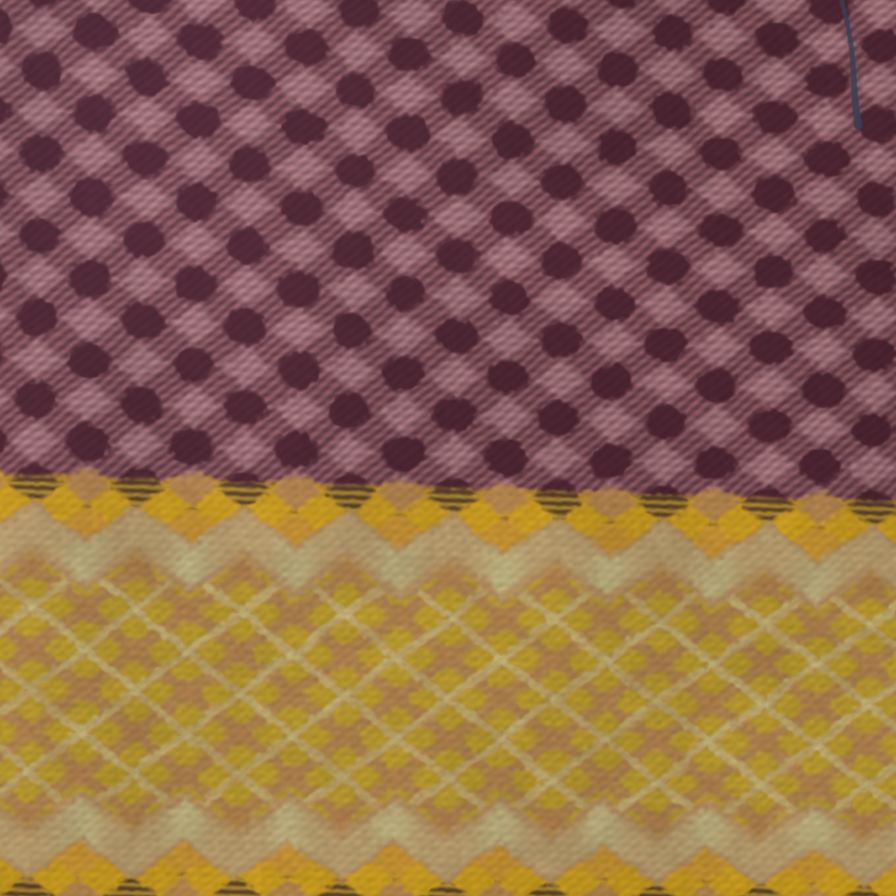
Give the GLSL for this texture, as a Shadertoy shader.

```glsl
// Woven cloth: a diagonal mauve gingham with dark round spots above a yellow
// border of zigzags and a diamond lattice. Both share one slightly skewed grid
// whose diagonals (u, w) give the bands; noise adds fuzz, wear and shading.

const float TAU = 6.28318;

float hash(vec2 p) {
    p = fract(p * vec2(0.1031, 0.1137));
    p += dot(p, p.yx + 33.33);
    return fract((p.x + p.y) * p.x * 7.31);
}

float noise(vec2 p) {
    vec2 i = floor(p), f = fract(p);
    f = f * f * (3.0 - 2.0 * f);
    return mix(mix(hash(i), hash(i + vec2(1, 0)), f.x),
               mix(hash(i + vec2(0, 1)), hash(i + vec2(1, 1)), f.x), f.y);
}

// 1 inside a limit, 0 outside, with a soft edge
float inside(float d, float limit, float soft) {
    return 1.0 - smoothstep(limit - soft, limit + soft, d);
}

// Signed offsets to the nearest whole diagonals
vec2 nearest(vec2 diag) { return fract(diag + 0.5) - 0.5; }

vec3 gingham(vec2 diag, float twill, float weft) {
    vec2 a = nearest(diag);
    float bandU = inside(abs(a.x), 0.25, 0.09);
    float bandW = inside(abs(a.y), 0.25, 0.09);
    float band = max(bandU, bandW);
    vec3 col = mix(vec3(0.59, 0.415, 0.44), vec3(0.46, 0.285, 0.32), band);
    // Stitches, strongest on the single bands
    col *= 1.0 + (0.09 + 0.07 * band) * twill + 0.05 * weft;
    // Round spots where bands cross
    vec2 spot = vec2(a.x + a.y, a.x - a.y) * vec2(2.5, 2.25);
    vec3 dark = vec3(0.295, 0.14, 0.19) * (1.0 + 0.04 * twill);
    return mix(col, dark, inside(length(spot), 1.0, 0.17));
}

// Outer trim: yellow lumps, tan points and hatched olive gaps
vec3 trim(vec2 diag, float depth, float hatch) {
    vec2 a = abs(nearest(diag));
    float bandU = inside(a.x, 0.26, 0.06);
    float bandW = inside(a.y, 0.26, 0.06);
    vec3 col = mix(vec3(0.68, 0.50, 0.29), vec3(0.76, 0.59, 0.12), max(bandU, bandW));
    vec3 olive = mix(vec3(0.36, 0.26, 0.14), vec3(0.62, 0.49, 0.19), 0.5 + 0.5 * hatch);
    vec3 crossing = mix(olive, vec3(0.74, 0.55, 0.19), smoothstep(0.72, 0.82, depth));
    return mix(col, crossing, bandU * bandW);
}

// Diamond lattice: four yellow lumps about a tan centre, pale outlines
vec3 lattice(vec2 diag, float wear) {
    vec2 a = abs(nearest(diag));
    vec2 lump = abs(a - 0.27);
    float round4 = pow(dot(lump * lump * lump, vec2(1)), 1.0 / 3.0);
    vec3 col = mix(vec3(0.65, 0.49, 0.29), vec3(0.69, 0.575, 0.17),
                   inside(round4, 0.18, 0.06));
    col = mix(col, vec3(0.66, 0.47, 0.28), 0.6 * inside(max(a.x, a.y), 0.13, 0.08));
    // Outlines gain strength where they cross
    vec2 line = smoothstep(vec2(0.39), vec2(0.48), a);
    float pale = max(line.x, line.y) * (0.5 + 0.35 * wear) + 0.3 * line.x * line.y;
    return mix(col, vec3(0.73, 0.67, 0.44), min(pale, 1.0));
}

void mainImage(out vec4 fragColor, in vec2 fragCoord) {
    vec2 p = fragCoord / iResolution.xy;
    p.y = 1.0 - p.y; // measured downward from the top edge
    float cloud = noise(p * 7.0);
    float fuzz = noise(p * 170.0);
    float wear = noise(p * 38.0 + 9.0);

    // Skewed grid: whole rows and columns plus half-step rows between
    float base = 0.4915 + 0.032 * p.x;
    float pitch = 0.0924 - (p.y < base ? 0.007 : 0.004) * p.x;
    vec2 grid = vec2((p.x - 0.0977 + 0.02 * (p.y - 0.495)) / 0.1169,
                     (p.y - base) / pitch);
    grid += 0.05 * (vec2(noise(p * 30.0), noise(p * 30.0 + 50.0)) - 0.5);
    grid += 0.05 * (vec2(fuzz, noise(p * 170.0 + 31.0)) - 0.5);
    vec2 diag = vec2(grid.x + grid.y, grid.x - grid.y);

    // Thread directions
    float twill = sin(TAU * (p.x * 68.0 + p.y * 85.0) + 2.0 * wear);
    float weft = sin(TAU * (p.y - 0.03 * p.x) * 108.0 + fuzz);
    vec3 col = gingham(diag, twill, weft);

    // Border, mirrored about its middle row
    float depth = 3.0 - abs(grid.y - 3.0);
    float rise = abs(fract(grid.x) - 0.5) * 2.0;
    float zig = depth - 1.0 - 0.47 * rise;
    vec3 border = mix(trim(diag, depth, weft), lattice(diag, wear), step(0.0, zig));
    // Zigzag stripe: tan flanks around a pale, greenish core
    border = mix(border, vec3(0.67, 0.53, 0.35), inside(abs(zig - 0.03), 0.32, 0.06));
    vec3 paleCore = mix(vec3(0.69, 0.59, 0.41), vec3(0.71, 0.67, 0.48),
                        smoothstep(0.4, 0.95, rise) * (0.6 + 0.4 * wear));
    border = mix(border, paleCore, inside(abs(zig), 0.23, 0.08));
    border *= 1.0 + 0.02 * twill + 0.015 * weft;
    float edge = 0.42 - 0.09 * smoothstep(0.5, 1.0, rise);
    col = mix(col, border, smoothstep(edge - 0.06, edge + 0.06, depth));

    // Shading, slow stains and grain; a light haze lies at the upper left
    col *= 0.95 + 0.06 * cloud + 0.07 * (fuzz - 0.5) + 0.04 * (wear - 0.5);
    col += vec3(0.035, 0.03, 0.04) * inside(length(p - vec2(0.1, 0.1)), 0.4, 0.4);

    // Loose blue thread hanging from the top right
    float along = clamp(p.y / 0.14, 0.0, 1.0);
    float bend = 0.939 + 0.022 * along + 0.003 * sin(along * 5.0);
    float strand = length(vec2(p.x - bend, p.y - 0.14 * along));
    col = mix(col, vec3(0.22, 0.25, 0.33), 0.85 * inside(strand, 0.0025 + 0.002 * along * along, 0.0015));

    fragColor = vec4(clamp(col, 0.0, 1.0), 1.0);
}
```
